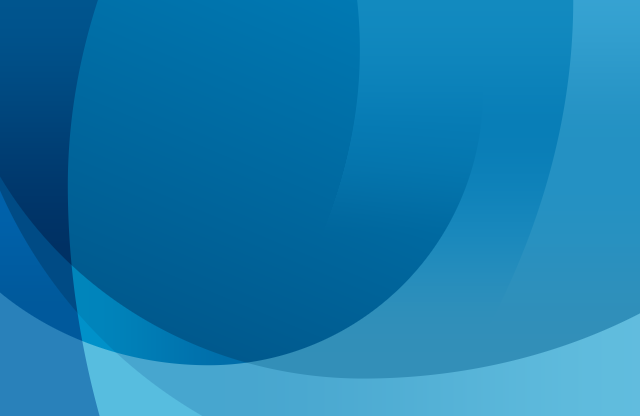
Reproduce this background procedurally as a WebGL 2 fragment shader.

```glsl
#version 300 es
precision highp float;
// Overlapping translucent blue ovals, like sheets of tinted glass.
// Each sheet is an egg or parabola distance with a soft one-pixel edge;
// gradients fill the regions and some edges dissolve with height.

uniform vec2 u_resolution;
out vec4 outColor;

// Coverage of the inside of a shape from its signed distance.
float cover(float dist) {
    return clamp(0.5 - dist * u_resolution.y, 0.0, 1.0);
}

// Approximate distance to an egg: an ellipse with unequal left and right radii.
float egg(vec2 p, vec2 center, float left, float right, float height) {
    vec2 q = p - center;
    vec2 r = vec2(q.x < 0.0 ? left : right, height);
    float f = length(q / r);
    return (f - 1.0) * f / max(length(q / (r * r)), 1e-4);
}

// Distance to the right of a sideways parabola, positive outside its bulge.
float bulge(vec2 p, vec2 tip, float bend) {
    float dy = p.y - tip.y;
    return (p.x - tip.x + bend * dy * dy) / sqrt(1.0 + 4.0 * bend * bend * dy * dy);
}

void main() {
    // Units of canvas height, origin at the lower left.
    vec2 p = gl_FragCoord.xy / u_resolution.y;

    // Sheet coverages
    float bowl = cover(egg(p, vec2(0.502, 0.779), 0.739, 0.659, 0.657));
    float basin = cover(egg(p, vec2(0.873, 1.05), 1.004, 1.215, 0.96));
    float disc = cover(length(p - vec2(1.07, 1.013)) - 1.169);
    float innerArc = cover(bulge(p, vec2(0.865, 0.88), 0.453));
    float outerArc = cover(bulge(p, vec2(1.378, 1.0), 0.329));
    float leftBend = p.y > 0.554 ? 0.364 : 0.249;
    float leftStrip = cover(bulge(p * vec2(-1.0, 1.0), vec2(-0.163, 0.554), -leftBend) * -1.0);
    leftStrip = cover(p.x - 0.163 - leftBend * (p.y - 0.554) * (p.y - 0.554));

    // Pale floor below everything
    vec3 floorTint = mix(vec3(0.28, 0.65, 0.81), vec3(0.38, 0.74, 0.87),
                         smoothstep(0.5, 1.6, p.x));
    vec3 color = mix(vec3(0.34, 0.74, 0.875), floorTint, disc);

    // Sky filling the basin, with a dimmer sheet that dissolves downward
    vec3 sky = mix(vec3(0.20, 0.56, 0.72), vec3(0.14, 0.57, 0.765), smoothstep(0.1, 0.6, p.y));
    sky = mix(sky, vec3(0.215, 0.64, 0.825), smoothstep(0.65, 1.05, p.y));
    vec3 dimSky = mix(vec3(0.03, 0.49, 0.715), vec3(0.07, 0.54, 0.75),
                      smoothstep(0.65, 1.0, p.y));
    sky = mix(sky, dimSky, outerArc * smoothstep(0.2, 0.72, p.y));
    color = mix(color, sky, basin);

    // Deep bowl, its right side dissolving upward behind the inner arc
    vec3 deep = mix(vec3(0.0, 0.302, 0.498), vec3(0.0, 0.478, 0.706), 0.3 * p.x + 0.72 * p.y);
    float deepFade = max(1.0 - smoothstep(0.42, 0.82, p.y), innerArc);
    vec3 band = mix(vec3(0.0, 0.52, 0.735), vec3(0.0, 0.43, 0.665),
                    smoothstep(0.2, 0.58, p.x));
    vec3 bowlTint = mix(vec3(0.0, 0.57, 0.79), band, disc);
    bowlTint = mix(bowlTint, mix(sky, deep, deepFade), basin);
    color = mix(color, bowlTint, bowl);

    // Dark strip along the left edge
    vec3 navy = mix(vec3(0.0, 0.19, 0.39), vec3(0.0, 0.335, 0.56),
                    smoothstep(0.35, 1.05, p.y));
    vec3 royal = mix(vec3(0.0, 0.35, 0.61), vec3(0.0, 0.38, 0.665),
                     smoothstep(0.25, 0.5, p.y));
    vec3 strip = mix(royal, vec3(0.0, 0.295, 0.52), disc);
    strip = mix(strip, navy, basin);
    strip = mix(vec3(0.16, 0.505, 0.73), strip, bowl);
    color = mix(color, strip, leftStrip);

    outColor = vec4(color, 1.0);
}
```
